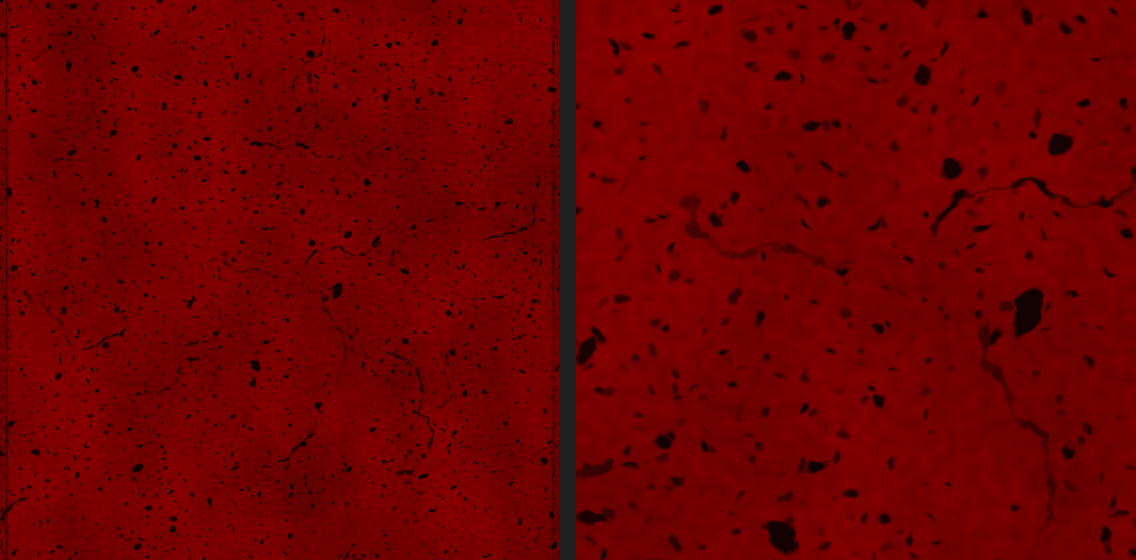
Left: the whole. Right: its middle third, enlarged.
Write a three.js fragment shader that draws this texture.

```glsl
// Deep red weathered plaster, mottled and scattered with dark pits, cracks and side seams.
varying vec2 vUv;

const vec3 BASE_RED = vec3(0.462, 0.0, 0.0);
const vec3 PIT_BLACK = vec3(0.06, 0.01, 0.01);
const float MOTTLE = 0.19;         // strength of the broad cloudy stains
const float GRAIN = 0.06;          // strength of the fine surface grain
const float STREAK = 0.045;        // strength of the upright streaks
const float ROUGHNESS = 0.0036;    // how far outlines are pushed about
const float EDGE_SOFTNESS = 0.0017;
const int CRACK_COUNT = 18;
const int CRACK_SEGMENTS = 6;
const float CRACK_STEP = 0.025;
const float CRACK_WIDTH = 0.0017;
const float SEAM_INSET = 0.012;
const float TAU = 6.2831853;

vec2 hash2(vec2 p) {
  vec3 q = fract(vec3(p.xyx) * vec3(0.1031, 0.1030, 0.0973));
  q += dot(q, q.yzx + 33.33);
  return fract((q.xx + q.yz) * q.zy);
}

float cornerGradient(vec2 cell, vec2 offset) {
  float angle = TAU * hash2(cell).x;
  return dot(vec2(cos(angle), sin(angle)), offset);
}

float gradientNoise(vec2 p) {
  vec2 i = floor(p), f = fract(p);
  vec2 u = f * f * f * (f * (f * 6.0 - 15.0) + 10.0);
  vec2 e = vec2(1.0, 0.0);
  float low = mix(cornerGradient(i, f), cornerGradient(i + e, f - e), u.x);
  float high = mix(cornerGradient(i + e.yx, f - e.yx), cornerGradient(i + 1.0, f - 1.0), u.x);
  return mix(low, high, u.y);
}

float fbm(vec2 p) {
  float sum = 0.0, amplitude = 0.5;
  for (int octave = 0; octave < 6; octave++) {
    sum += amplitude * gradientNoise(p);
    p = p * 2.03 + 17.3;
    amplitude *= 0.62;
  }
  return sum;
}

// Coverage of a shape from its signed distance
float cover(float d) {
  return 1.0 - smoothstep(-EDGE_SOFTNESS, EDGE_SOFTNESS, d);
}

// One size class of turned, elongated pits, at most one per grid cell
float pits(vec2 uv, float cells, float density, vec2 radii, vec2 depths) {
  float dark = 0.0;
  vec2 home = floor(uv * cells);
  for (int y = -1; y <= 1; y++) {
    for (int x = -1; x <= 1; x++) {
      vec2 cell = home + vec2(float(x), float(y));
      vec2 seed = cell + cells * 3.7 + 50.0;
      vec2 place = hash2(seed), form = hash2(seed + 91.7), kind = hash2(seed + 213.1);
      vec2 center = (cell + place) / cells;
      float cluster = density * (1.0 + 1.6 * gradientNoise(center * 9.0 + 5.0));
      float angle = TAU * form.x, c = cos(angle), s = sin(angle);
      float stretch = mix(1.0, 1.5, form.y);
      vec2 p = mat2(c, -s, s, c) * (uv - center) * vec2(1.0 / stretch, stretch);
      float radius = mix(radii.x, radii.y, kind.y * kind.y);
      float depth = mix(depths.x, depths.y, fract(place.y * 7.0 + form.y));
      dark = max(dark, step(kind.x, cluster) * depth * cover(length(p) - radius));
    }
  }
  return dark;
}

float segmentDistance(vec2 p, vec2 a, vec2 b) {
  vec2 pa = p - a, ba = b - a;
  return length(pa - ba * clamp(dot(pa, ba) / dot(ba, ba), 0.0, 1.0));
}

// Short wandering cracks, each a random walk that thins towards its end
float cracks(vec2 uv) {
  float dark = 0.0;
  float wear = smoothstep(-0.3, 0.3, gradientNoise(uv * 60.0));
  for (int i = 0; i < CRACK_COUNT; i++) {
    vec2 seed = vec2(float(i) * 7.3 + 4.0, 61.0);
    vec2 start = hash2(seed), trait = hash2(seed + 31.0);
    float heading = -TAU * 0.25 + (trait.x - 0.5) * 2.4;
    for (int j = 0; j < CRACK_SEGMENTS; j++) {
      float along = float(j) / float(CRACK_SEGMENTS);
      vec2 turn = hash2(seed + vec2(float(j) * 3.1, 77.0));
      heading += (turn.x - 0.5) * 1.8;
      vec2 end = start + CRACK_STEP * (0.5 + turn.y) * vec2(cos(heading), sin(heading));
      float width = CRACK_WIDTH * mix(1.4, 0.5, along) * mix(0.4, 1.6, wear);
      float depth = mix(0.45, 1.0, trait.y) * mix(0.5, 1.0, wear);
      dark = max(dark, depth * cover(segmentDistance(uv, start, end) - width));
      start = end;
    }
  }
  return dark;
}

void main() {
  vec2 wobble = vec2(gradientNoise(vUv * 85.0), gradientNoise(vUv * 85.0 + 40.0));
  wobble += 0.5 * vec2(gradientNoise(vUv * 190.0), gradientNoise(vUv * 190.0 + 70.0));
  vec2 rough = vUv + ROUGHNESS * wobble;

  // Cloudy stains, upright streaks and grain
  float tone = MOTTLE * fbm(vUv * 4.0 + 8.0) + GRAIN * gradientNoise(vUv * 110.0);
  tone += STREAK * gradientNoise(vUv * vec2(14.0, 1.6) + 23.0);
  vec3 color = BASE_RED * (1.0 + tone / BASE_RED.r);

  // Broken seams along the left and right sides
  float side = min(vUv.x, 1.0 - vUv.x);
  float seamWear = smoothstep(-0.3, 0.5, gradientNoise(vec2(vUv.x * 2.0, vUv.y * 16.0)));
  float seam = cover(abs(min(rough.x, 1.0 - rough.x) - SEAM_INSET) - 0.0016);
  color *= 1.0 - 0.1 * (1.0 - smoothstep(0.0, 2.0 * SEAM_INSET, side));

  // Faint stains, specks, chips and holes
  float dark = pits(rough, 58.0, 0.5, vec2(0.0014, 0.0034), vec2(0.15, 0.6));
  dark = max(dark, pits(rough, 41.0, 0.75, vec2(0.0017, 0.0036), vec2(0.5, 1.0)));
  dark = max(dark, pits(rough, 18.0, 0.6, vec2(0.0033, 0.0064), vec2(0.85, 1.0)));
  dark = max(dark, pits(rough, 5.0, 0.3, vec2(0.006, 0.0115), vec2(0.9, 1.0)));
  dark = max(dark, cracks(vUv + 1.3 * ROUGHNESS * wobble));
  dark = max(dark, seam * mix(0.3, 0.85, seamWear));
  gl_FragColor = vec4(mix(color, PIT_BLACK, dark), 1.0);
}
```
